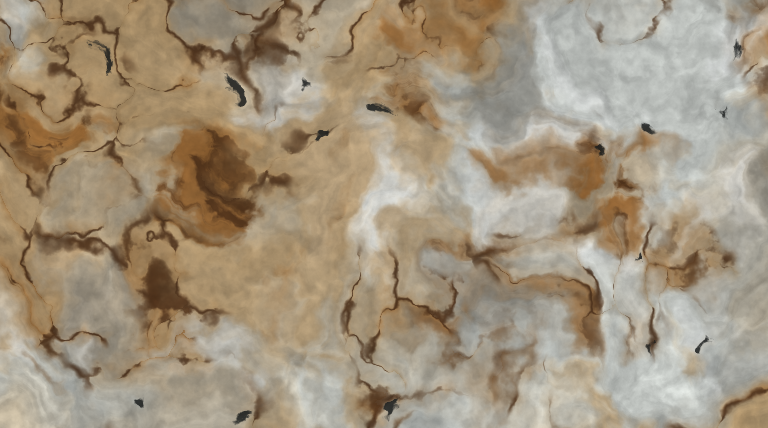
This texture is drawn by a Shadertoy shader. Its source:

```glsl
// Milky quartz slab with cream clouds, rusty cracks, ochre stains and black mineral specks.

const vec3 COOL_STONE  = vec3(0.70, 0.715, 0.70);
const vec3 CREAM_STONE = vec3(0.69, 0.645, 0.56);
const vec3 MILK_WHITE  = vec3(0.83, 0.84, 0.84);
const vec3 SMOKE_GREY  = vec3(0.44, 0.43, 0.40);
const vec3 OCHRE       = vec3(0.66, 0.54, 0.37);
const vec3 RUST        = vec3(0.53, 0.34, 0.15);
const vec3 DARK_BROWN  = vec3(0.25, 0.15, 0.08);
const vec3 BLACK_SPECK = vec3(0.10, 0.11, 0.11);

const float CRACK_SCALE = 3.2;   // crack cells per canvas height
const float SPECK_SCALE = 5.0;   // speck grid cells per canvas height
const float SPECK_SHARE = 0.15;  // part of the grid cells holding a speck
const float LEFT_WARMTH = 0.16;  // how much warmer the left side is

float hash(vec2 p) {
    vec3 h = fract(p.xyx * vec3(0.1031, 0.1030, 0.0973));
    h += dot(h, h.yzx + 33.33);
    return fract((h.x + h.y) * h.z);
}

vec2 hash2(vec2 p) {
    return vec2(hash(p), hash(p + 57.3));
}

float noise(vec2 p) {
    vec2 i = floor(p), f = fract(p);
    f = f * f * f * (f * (f * 6.0 - 15.0) + 10.0);
    return mix(mix(hash(i), hash(i + vec2(1, 0)), f.x),
               mix(hash(i + vec2(0, 1)), hash(i + vec2(1, 1)), f.x), f.y);
}

// Layered noise, averaging one half
float fbm(vec2 p) {
    float sum = 0.0, weight = 0.5;
    for (int i = 0; i < 5; i++) {
        sum += weight * noise(p);
        p = mat2(1.6, 1.2, -1.2, 1.6) * p + 13.7;
        weight *= 0.5;
    }
    return sum / 0.96875;
}

vec2 fbm2(vec2 p) {
    return vec2(fbm(p), fbm(p + 41.3)) - 0.5;
}

// x: closeness measure to the cell border, y: random value of the cell
vec2 cells(vec2 p) {
    vec2 base = floor(p), id = base;
    float nearest = 9.0, second = 9.0;
    for (int y = -1; y <= 1; y++)
    for (int x = -1; x <= 1; x++) {
        vec2 cell = base + vec2(x, y);
        float d = length(cell + hash2(cell) - p);
        if (d < nearest) { second = nearest; nearest = d; id = cell; }
        else second = min(second, d);
    }
    return vec2(second - nearest, hash(id + 19.0));
}

// Ragged dark grains on a sparse jittered grid
float specks(vec2 p) {
    vec2 cell = floor(p), r = hash2(cell + 71.0);
    vec2 d = fract(p) - 0.5 - 0.4 * (r - 0.5);
    d.y *= mix(0.45, 1.0, r.x);
    float size = mix(0.03, 0.09, r.y * r.y);
    float dist = length(d) + 0.28 * (fbm(p * 7.0) - 0.5);
    return step(hash(cell + 5.0), SPECK_SHARE) * (1.0 - smoothstep(size * 0.3, size + 0.03, dist));
}

void mainImage(out vec4 fragColor, in vec2 fragCoord) {
    vec2 p = fragCoord / iResolution.y;
    float pixel = 1.0 / iResolution.y;
    vec2 q = p + 0.35 * fbm2(p * 3.0) + 0.09 * fbm2(p * 13.0 + 5.0);
    float side = LEFT_WARMTH * (0.5 - smoothstep(0.35, 1.4, p.x));

    // Cloudy stone body
    float warm = smoothstep(0.36, 0.62, fbm(q * 2.1 + 3.0) + side);
    vec3 col = mix(COOL_STONE, CREAM_STONE, warm);
    col *= 1.0 + 0.55 * (fbm(q * 4.5 + 17.0) - 0.5);
    float milk = smoothstep(0.50, 0.70, fbm(q * 4.0 + 23.0));
    col = mix(col, MILK_WHITE, 0.65 * milk);
    float smoke = smoothstep(0.56, 0.76, fbm(q * vec2(6.0, 3.5) + 50.0));
    col = mix(col, SMOKE_GREY, 0.55 * smoke);

    // Soft ochre stains
    float ochre = smoothstep(0.49, 0.68, fbm(q * 3.1 + 11.0) + 0.7 * side);
    col = mix(col, OCHRE, 0.75 * ochre);

    // Rust patches with darker cores
    float patchArea = smoothstep(0.54, 0.68, fbm(q * 2.0 + 31.0));
    float rust = patchArea * smoothstep(0.40, 0.60, fbm(q * 8.0 + 5.0));
    float core = rust * smoothstep(0.50, 0.68, fbm(q * 15.0 + 9.0));
    col = mix(col, OCHRE, 0.5 * patchArea);
    col = mix(col, RUST, 0.85 * rust);
    col = mix(col, DARK_BROWN, 0.75 * core);

    // Broken cracks, each bleeding rust mostly to one side
    for (int i = 0; i < 2; i++) {
        float level = float(i), scale = CRACK_SCALE * (1.0 + level);
        vec2 crack = cells(q * scale + 8.0 * level);
        float open = smoothstep(0.48, 0.61, fbm(p * 3.2 + 20.0 + 9.0 * level) + 0.5 * side - 0.03 * level);
        float ragged = fbm(p * 16.0 + 63.0);
        float width = mix(0.015, 0.17, smoothstep(0.38, 0.72, ragged)) + 1.5 * pixel * scale;
        float halo = exp(-crack.x * 7.0) * open * mix(0.25, 1.0, crack.y);
        float line = (1.0 - smoothstep(0.0, width, crack.x)) * open * smoothstep(0.32, 0.5, ragged);
        col = mix(col, OCHRE * 0.95, 0.7 * halo);
        col = mix(col, RUST, 0.75 * halo * smoothstep(0.35, 0.65, fbm(q * 9.0 + 77.0)));
        col = mix(col, DARK_BROWN, 0.8 * line);
    }

    col = mix(col, BLACK_SPECK, 0.85 * specks(q * SPECK_SCALE));

    // Frosty crystal mottling and fine grain
    float frost = fbm(q * vec2(20.0, 26.0) + 90.0) - 0.5;
    float grain = fbm(p * 55.0 + 37.0) - 0.5;
    col *= 1.0 + 0.30 * frost + 0.16 * grain;
    fragColor = vec4(clamp(col, 0.0, 1.0), 1.0);
}
```
